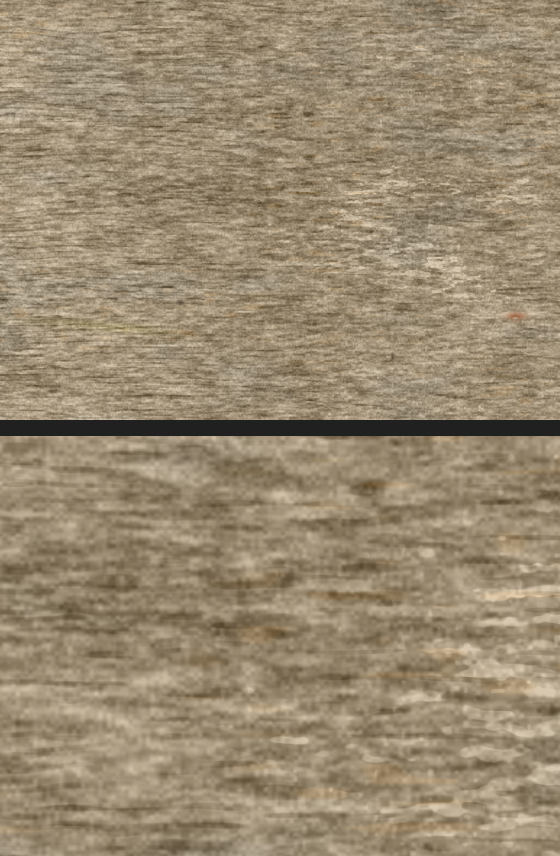
Top, the full canvas; bottom, a detail of the centre.
A Shadertoy shader for this texture:

```glsl
float hash(vec2 p) {
    vec3 q = fract(vec3(p.xyx) * 0.1031);
    q += dot(q, q.yzx + 33.33);
    return fract((q.x + q.y) * q.z);
}

float noise(vec2 p) {
    vec2 i = floor(p), f = fract(p);
    f = f * f * (3.0 - 2.0 * f);
    return mix(mix(hash(i), hash(i + vec2(1, 0)), f.x),
               mix(hash(i + vec2(0, 1)), hash(i + 1.0), f.x), f.y);
}

float fbm(vec2 p) {
    float sum = 0.0, gain = 0.53;
    for (int i = 0; i < 4; i++) {
        sum += gain * noise(p);
        p = p * 2.03 + 17.3;
        gain *= 0.5;
    }
    return sum;
}

// Soft elliptical spot
float spot(vec2 p, vec2 center, vec2 radius) {
    vec2 d = (p - center) / radius;
    return exp(-dot(d, d));
}

// Short horizontal fibres, from narrow bands to hairlines
float woodGrain(vec2 p) {
    float g = 0.20 * (noise(p * vec2(9, 45)) - 0.5);
    g += 0.36 * (noise(p * vec2(22, 105) + 31.0) - 0.5);
    g += 0.52 * (noise(p * vec2(42, 185) + 67.0) - 0.5);
    g += 0.40 * (noise(p * vec2(120, 230) + 11.0) - 0.5);
    return g + 0.34 * (noise(p * 290.0) - 0.5);
}

void mainImage(out vec4 fragColor, in vec2 fragCoord) {
    vec2 p = fragCoord / iResolution.y;
    vec2 q = p + vec2(0.0, 0.008 * noise(p * vec2(4, 6)) + 0.003 * noise(p * vec2(30, 40)));
    float right = smoothstep(0.35, 0.9, p.x);

    // Weathered tone: paler on the left, stained in the middle
    float tone = 0.53 + woodGrain(q) + 0.3 * (fbm(q * vec2(4, 9) + 4.0) - 0.5);
    tone += 0.09 * (1.0 - smoothstep(0.0, 0.6, p.x)) - 0.04 * right;
    tone -= 0.15 * spot(p, vec2(0.5, 0.58), vec2(0.22, 0.09));
    tone -= 0.10 * spot(p, vec2(0.95, 0.45), vec2(0.25, 0.2));

    // Nearly regular furrows on the left
    float furrow = sin(6.2832 * (q.y * 72.0 + 1.6 * noise(p * vec2(5, 12) + 40.0)));
    furrow = smoothstep(0.3, 1.0, furrow) * smoothstep(0.25, 0.65, noise(q * vec2(14, 75) + 60.0));
    tone -= 0.25 * furrow * (1.0 - right);

    // Thin dark pores
    float pores = smoothstep(0.7, 0.88, noise(q * vec2(24, 150) + 140.0));
    tone -= 0.24 * pores;

    // Rare dark cracks
    float cracks = smoothstep(0.82, 0.93, noise(q * vec2(15, 95) + 210.0));
    cracks *= smoothstep(0.48, 0.62, fbm(q * vec2(4, 8) + 50.0));
    tone -= 0.35 * cracks;

    // Pale splintered flakes where the surface has worn away
    float worn = spot(p, vec2(0.9, 0.56), vec2(0.12, 0.05))
               + spot(p, vec2(1.18, 0.54), vec2(0.13, 0.05))
               + spot(p, vec2(0.84, 0.41), vec2(0.13, 0.06))
               + spot(p, vec2(1.09, 0.35), vec2(0.12, 0.07))
               + 0.35 * right * smoothstep(0.45, 0.65, fbm(p * vec2(4, 8) + 33.0));
    worn = min(worn, 1.0);
    float splinters = 0.5 * noise(q * vec2(24, 95) + 90.0) + 0.3 * noise(q * vec2(50, 190) + 8.0);
    splinters += 0.2 * noise(p * vec2(140, 230) + 70.0);
    float flakes = smoothstep(0.66, 0.78, splinters + 0.15 * worn) * smoothstep(0.1, 0.5, worn);
    tone += 0.42 * flakes;

    // Bright grit on the right
    float grit = smoothstep(0.82, 0.95, noise(p * 140.0 + 300.0));
    tone += 0.28 * grit * right * smoothstep(0.4, 0.6, fbm(p * 5.0 + 80.0));

    // Pale split around a rusty chip
    float split = spot(q, vec2(1.22, 0.257), vec2(0.08, 0.009));
    tone += 0.5 * split * (0.5 + noise(q * vec2(25, 150)));

    vec3 color = mix(vec3(0.455, 0.395, 0.295), vec3(0.795, 0.735, 0.635), clamp(tone, -0.35, 1.15));

    // Faint grey, tan and olive tints
    color += vec3(-0.012, -0.003, 0.014) * smoothstep(0.5, 0.75, fbm(q * vec2(5, 12) + 120.0));
    float tan1 = smoothstep(0.72, 0.9, noise(q * vec2(20, 110) + 180.0));
    color += vec3(0.035, 0.008, -0.02) * tan1 * smoothstep(0.4, 0.6, fbm(p * 4.0 + 25.0));
    float olive = exp(-pow((p.y - 0.245 + 0.09 * p.x) / 0.011, 2.0));
    olive *= (1.0 - smoothstep(0.2, 0.5, p.x)) * noise(p * vec2(9, 40));
    color += vec3(0.0, 0.0, -0.08) * olive;

    // Rusty chip and small dark knots
    float chip = spot(q, vec2(1.228, 0.253), vec2(0.023, 0.009));
    chip *= smoothstep(0.2, 0.6, noise(p * vec2(70, 120)) + 0.2);
    color = mix(color, vec3(0.58, 0.33, 0.2), 0.85 * chip);
    float knots = spot(p, vec2(0.43, 0.28), vec2(0.008, 0.006))
                + spot(p, vec2(0.935, 0.15), vec2(0.004, 0.008));
    color = mix(color, vec3(0.28, 0.23, 0.17), 0.75 * knots);

    fragColor = vec4(color, 1.0);
}
```
